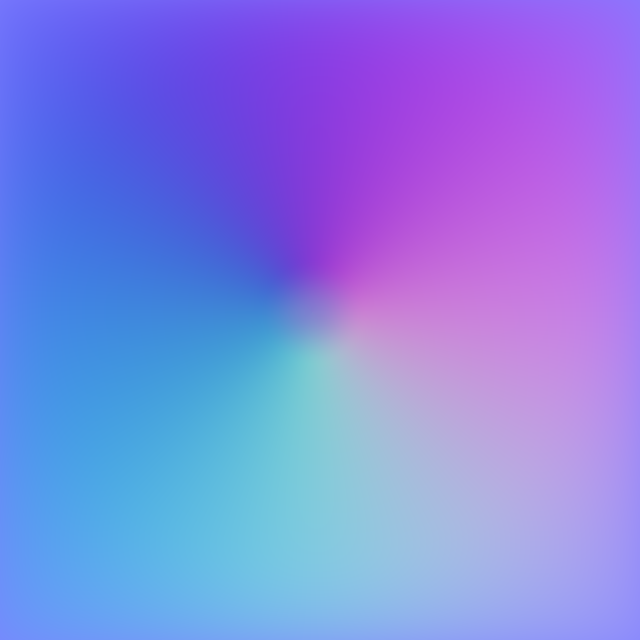
This background is drawn by a WebGL 1 fragment shader. Its source:

```glsl
precision highp float;
// A soft colour wheel: twelve evenly spaced hues blended by angle around a
// point near the middle, brightening in blue outward, melting together at
// the hub and fading into a periwinkle glow along the borders.

uniform vec2 u_resolution;

const float TAU = 6.283185;
const float STOPS = 12.0;
const vec2 HUB = vec2(0.488, 0.512);
const vec3 HUB_COLOR = vec3(0.51, 0.50, 0.81);
const vec3 GLOW_COLOR = vec3(0.50, 0.50, 1.0);

// Smooth bell weight (quadratic B-spline) of one stop on the cyclic wheel.
float stopWeight(float position, float stop) {
    float d = abs(mod(position - stop + 0.5 * STOPS, STOPS) - 0.5 * STOPS);
    float tail = max(1.5 - d, 0.0);
    return d < 0.5 ? 0.75 - d * d : 0.5 * tail * tail;
}

// Hues counter-clockwise from the right, one every thirty degrees.
vec3 wheelColor(float p) {
    vec3 c = vec3(0.80, 0.50, 0.87) * stopWeight(p, 0.0);
    c += vec3(0.75, 0.37, 0.87) * stopWeight(p, 1.0);
    c += vec3(0.66, 0.26, 0.87) * stopWeight(p, 2.0);
    c += vec3(0.53, 0.22, 0.87) * stopWeight(p, 3.0);
    c += vec3(0.38, 0.27, 0.87) * stopWeight(p, 4.0);
    c += vec3(0.26, 0.40, 0.87) * stopWeight(p, 5.0);
    c += vec3(0.24, 0.53, 0.87) * stopWeight(p, 6.0);
    c += vec3(0.26, 0.63, 0.87) * stopWeight(p, 7.0);
    c += vec3(0.36, 0.74, 0.87) * stopWeight(p, 8.0);
    c += vec3(0.50, 0.81, 0.86) * stopWeight(p, 9.0);
    c += vec3(0.65, 0.75, 0.86) * stopWeight(p, 10.0);
    c += vec3(0.76, 0.63, 0.86) * stopWeight(p, 11.0);
    return c;
}

// Glow strength, strongest at the borders and in the corners.
float borderGlow(vec2 uv, float radius) {
    vec2 edgeDistance = min(uv, 1.0 - uv);
    vec2 fade = 1.0 - 0.40 * exp(-edgeDistance / 0.05);
    float corner = 0.40 * smoothstep(0.38, 0.75, radius);
    return 1.0 - fade.x * fade.y * (1.0 - corner);
}

void main() {
    vec2 uv = gl_FragCoord.xy / u_resolution;
    vec2 offset = uv - HUB;
    float radius = length(offset);

    // The tiny shift keeps the angle defined at the exact hub.
    float angle = atan(offset.y, offset.x + 0.00001);
    vec3 color = wheelColor(angle / TAU * STOPS);

    // Blue rises with distance from the hub.
    color.b += 0.20 * (radius - 0.3);

    // Melt the hues together at the hub, then add the border glow.
    color = mix(HUB_COLOR, color, smoothstep(-0.01, 0.085, radius));
    color = mix(color, GLOW_COLOR, borderGlow(uv, radius));
    gl_FragColor = vec4(color, 1.0);
}
```
